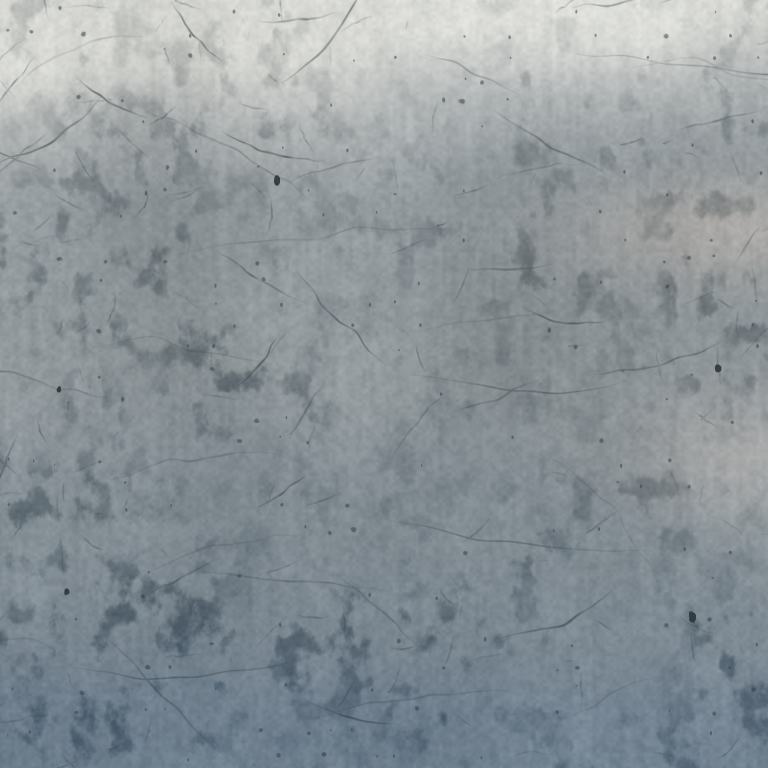
This texture is drawn by a WebGL 2 fragment shader. Its source:

```glsl
#version 300 es
precision highp float;
// Worn brushed steel: a cool vertical sheen with soft warm reflections,
// cloudy tarnish and fine grain from value noise, then bent hairline
// scratches, short nicks and dark pits scattered over jittered cells.
uniform vec2 u_resolution;
out vec4 fragColor;

float hash(vec2 p) {
  return fract(sin(dot(p, vec2(127.1, 311.7))) * 43758.5453);
}

vec2 hash2(vec2 p) {
  return vec2(hash(p), hash(p + 37.3));
}

float noise(vec2 p) {
  vec2 cell = floor(p), f = fract(p);
  f = f * f * (3.0 - 2.0 * f);
  float low = mix(hash(cell), hash(cell + vec2(1, 0)), f.x);
  float high = mix(hash(cell + vec2(0, 1)), hash(cell + vec2(1, 1)), f.x);
  return mix(low, high, f.y);
}

float fbm(vec2 p) {
  float sum = 0.0, weight = 0.5;
  for (int i = 0; i < 5; i++) {
    sum += weight * noise(p);
    p = mat2(1.6, 1.2, -1.2, 1.6) * p + 11.7;
    weight *= 0.5;
  }
  return sum;
}

float glow(vec2 p, vec2 center, vec2 radius) {
  vec2 d = (p - center) / radius;
  return exp(-dot(d, d));
}

// Soft reflection of the surroundings, dark blue below and pale above.
vec3 sheen(vec2 p) {
  float cloud = fbm(p * vec2(4.0, 3.0) + 3.1) - 0.5;
  float y = p.y + 0.10 * cloud;
  vec3 c = mix(vec3(0.44, 0.505, 0.565), vec3(0.515, 0.56, 0.59), smoothstep(0.0, 0.25, y));
  c = mix(c, vec3(0.575, 0.605, 0.62), smoothstep(0.2, 0.55, y));
  float edge = y - 0.08 * smoothstep(0.3, 0.65, p.x);
  c = mix(c, vec3(0.70, 0.715, 0.715), smoothstep(0.68, 0.86, edge));
  c = mix(c, vec3(0.845, 0.85, 0.83), smoothstep(0.80, 0.93, edge));
  float warm = glow(p, vec2(0.95, 0.70), vec2(0.20, 0.07))
             + 0.8 * glow(p, vec2(0.96, 0.40), vec2(0.16, 0.09));
  c += warm * vec3(0.12, 0.085, 0.06);
  c -= 0.045 * glow(p, vec2(0.68, 0.60), vec2(0.20, 0.22));
  return c + 0.11 * cloud;
}

// Tapered, bent strokes; reach is the half length in cells, width in canvas units.
float scratches(vec2 p, float cells, float reach, float width, float turn, float share, float seed) {
  float pixel = 1.0 / u_resolution.y, ink = 0.0;
  vec2 q = p * cells, base = floor(q);
  for (int j = -1; j <= 1; j++) {
    for (int i = -1; i <= 1; i++) {
      vec2 id = base + vec2(i, j);
      vec2 shape = hash2(id + seed), look = hash2(id + seed + 5.7);
      if (look.x > share) continue;
      vec2 d = q - id - hash2(id + seed + 9.2);
      float angle = (shape.x - 0.5) * turn;
      float c = cos(angle), s = sin(angle);
      d = vec2(c * d.x + s * d.y, c * d.y - s * d.x);
      float extent = reach * mix(0.3, 1.0, shape.y);
      float t = d.x / extent;
      float wobble = 0.05 * (noise(vec2(d.x * 6.0, look.x * 90.0)) - 0.5);
      float bend = (look.y - 0.5) * 0.35 * extent * t * t + wobble;
      float taper = max(1.0 - t * t, 0.0);
      float dist = abs(d.y - bend) / cells;
      float halfWidth = width * (0.35 + 0.65 * taper);
      float line = 1.0 - smoothstep(halfWidth - pixel, halfWidth + pixel, dist);
      float wear = 0.35 + 0.65 * noise(vec2(d.x * 9.0, look.y * 70.0));
      ink = max(ink, line * sqrt(taper) * wear * mix(0.35, 1.0, look.y));
    }
  }
  return ink;
}

// Small ragged pits, one per chosen cell.
float pits(vec2 p, float cells, float radius, float share, float seed) {
  float pixel = 1.0 / u_resolution.y;
  vec2 q = p * cells, id = floor(q);
  vec2 d = (fract(q) - 0.3 - 0.4 * hash2(id + seed)) / cells;
  d.x *= mix(0.8, 1.8, hash(id + seed + 3.3));
  float size = radius * mix(0.4, 1.0, hash(id + seed + 6.1));
  float dist = length(d) + 0.6 * size * (noise(p * 240.0) - 0.5);
  float mask = step(hash(id + seed + 8.8), share);
  return mask * (1.0 - smoothstep(size - pixel, size + pixel, dist));
}

void main() {
  vec2 p = gl_FragCoord.xy / u_resolution.y;
  vec3 color = sheen(p);

  // Brushing, grain and patchy tarnish
  float worn = smoothstep(0.36, 0.62, fbm(p * 6.0 + 20.0));
  worn *= 0.55 + 0.45 * glow(p, vec2(0.5, 0.35), vec2(0.9, 0.22));
  float brushed = noise(p * vec2(190.0, 24.0)) + noise(p * vec2(90.0, 9.0)) - 1.0;
  float grain = noise(p * 230.0) + noise(p * 120.0 + 7.0) - 1.0;
  color += 0.024 * brushed + 0.040 * grain;
  float smudge = smoothstep(0.50, 0.72, fbm(p * vec2(38.0, 30.0)));
  color -= smudge * (0.05 + 0.13 * worn) * vec3(1.0, 0.95, 0.9);

  // Scratches from long hairlines down to crowded nicks
  vec2 warped = p + 0.012 * (vec2(noise(p * 9.0), noise(p * 9.0 + 40.0)) - 0.5);
  float ink = 0.50 * scratches(warped, 3.0, 0.9, 0.0011, 0.5, 0.75, 1.0);
  ink = max(ink, 0.60 * scratches(warped, 6.0, 0.85, 0.0013, 1.9, 0.55, 23.0));
  ink = max(ink, 0.65 * scratches(warped, 11.0, 0.8, 0.0013, 2.6, 0.15 + 0.3 * worn, 51.0));
  ink = max(ink, 0.45 * scratches(warped, 24.0, 0.7, 0.0011, 3.1, 0.10 + 0.35 * worn, 77.0));
  ink = max(ink, 0.50 * pits(p, 34.0, 0.0032, 0.13, 13.0));
  ink = max(ink, 0.90 * pits(p, 7.0, 0.0075, 0.09, 31.0));
  color = mix(color, vec3(0.17, 0.21, 0.22), ink);

  fragColor = vec4(clamp(color, 0.0, 1.0), 1.0);
}
```
